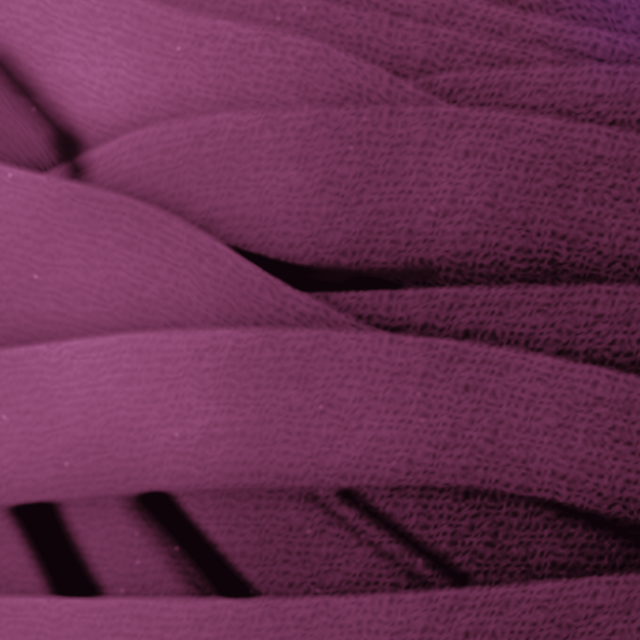
Reproduce this texture procedurally as a WebGL 2 fragment shader.

```glsl
#version 300 es
precision highp float;
uniform vec2 u_resolution;
out vec4 fragColor;

float hash(vec2 p) {
    return fract(sin(dot(p, vec2(127.1, 311.7))) * 43758.5453);
}

float noise(vec2 p) {
    vec2 i = floor(p), f = fract(p);
    f = f * f * (3.0 - 2.0 * f);
    return mix(mix(hash(i), hash(i + vec2(1, 0)), f.x),
               mix(hash(i + vec2(0, 1)), hash(i + vec2(1, 1)), f.x), f.y);
}

// Smooth height curve through five evenly spaced points
float curve(float x, float a, float b, float c, float d, float e) {
    float k[7] = float[7](2.0 * a - b, a, b, c, d, e, 2.0 * e - d);
    float s = clamp(x, 0.0, 0.9999) * 4.0;
    int i = int(s);
    float t = s - float(i);
    float p0 = k[i], p1 = k[i + 1], p2 = k[i + 2], p3 = k[i + 3];
    return p1 + 0.5 * t * (p2 - p0 + t * (2.0 * p0 - 5.0 * p1 + 4.0 * p2 - p3
         + t * (3.0 * (p1 - p2) + p3 - p0)));
}

float segment(vec2 p, vec2 a, vec2 b) {
    vec2 d = b - a;
    return length(p - a - d * clamp(dot(p - a, d) / dot(d, d), 0.0, 1.0));
}

// Stitches: staggered dark holes broken up by fuzz, crisper to the right
float knit(vec2 p) {
    vec2 q = p * vec2(68.0, 66.0);
    q += 0.9 * vec2(noise(q * 0.7), noise(q * 0.7 + 31.0));
    q.x += 0.5 * mod(floor(q.y), 2.0);
    vec2 f = fract(q) - 0.5;
    f.x += 0.6 * f.y;
    float hole = 1.0 - smoothstep(0.0, 0.55, length(f));
    float crisp = smoothstep(0.1, 0.75, p.x);
    float fuzz = noise(p * 170.0) + 0.6 * noise(p * 75.0 + 7.0) - 0.8;
    return mix(0.08, 0.04, crisp) * cos(6.2832 * q.y)
         + mix(0.15, 0.8, crisp) * (0.25 - hole) + mix(0.3, 0.75, crisp) * fuzz;
}

// Rounded cloth strip that casts a contact shadow above its top edge
void strand(inout float shade, vec2 p, float top, float bottom, float light, float shadow) {
    float depth = top - p.y;
    float t = clamp(depth / max(top - bottom, 0.01), 0.0, 1.0);
    shade -= shadow * exp(-max(-depth, 0.0) / 0.024);
    float body = light + 0.35 * exp(-max(depth, 0.0) / 0.02) - 1.2 * pow(t, 4.0);
    body += knit(vec2(p.x, depth));
    float mask = smoothstep(-0.007, 0.007, depth) * smoothstep(-0.008, 0.008, p.y - bottom);
    shade = mix(shade, body, mask);
}

// Dark opening along a line
void gap(inout float shade, vec2 p, vec2 a, vec2 b, float width, float soft, float amount) {
    float d = segment(p, a, b);
    shade = mix(shade, -0.4, amount * (1.0 - smoothstep(width - soft, width + soft, d)));
}

vec3 ramp(float s) {
    vec3 c = mix(vec3(0.05, 0.01, 0.03), vec3(0.14, 0.05, 0.09), clamp(s + 1.0, 0.0, 1.0));
    c = mix(c, vec3(0.31, 0.12, 0.22), clamp(s, 0.0, 1.0));
    c = mix(c, vec3(0.41, 0.18, 0.31), clamp(s - 1.0, 0.0, 1.0));
    c = mix(c, vec3(0.49, 0.23, 0.38), clamp(s - 2.0, 0.0, 1.0));
    c = mix(c, vec3(0.58, 0.30, 0.47), clamp(s - 3.0, 0.0, 1.0));
    return mix(c, vec3(0.69, 0.41, 0.60), clamp(s - 4.0, 0.0, 1.0));
}

void main() {
    vec2 p = gl_FragCoord.xy / u_resolution;
    float x = p.x;
    float light = 4.05 - 2.5 * smoothstep(-0.1, 1.0, x) + 0.6 * (noise(p * 7.0) - 0.5);
    float shade = 1.7 + knit(p);

    // Upper folds
    strand(shade, p, curve(x, 1.2, 1.15, 1.08, 1.0, 0.94), 0.7, light + 0.4, 0.4);
    strand(shade, p, curve(x, 1.1, 1.05, 1.0, 0.945, 0.89), 0.7, light + 0.1, 0.9);
    strand(shade, p, curve(x, 0.85, 0.85, 0.857, 0.893, 0.901), 0.7, light, 0.9);
    strand(shade, p, curve(x, 0.876, 0.61, 0.5, 0.4, 0.3), 0.5, light - 0.9, 0.3);
    strand(shade, p, curve(x, 1.08, 0.993, 0.935, 0.818, 0.74),
           curve(x, 0.915, 0.66, 0.6, 0.5, 0.4), light + 0.3, 0.6);
    gap(shade, p, vec2(0.0, 0.9), vec2(0.11, 0.775), 0.014, 0.026, 0.9);

    // Middle folds
    strand(shade, p, curve(x, 0.694, 0.809, 0.832, 0.832, 0.794),
           curve(x, 0.74, 0.65, 0.577, 0.573, 0.555), light, 1.0);
    strand(shade, p, curve(x, 0.55, 0.55, 0.547, 0.553, 0.557), 0.38, light - 0.3, 0.7);
    gap(shade, p, vec2(0.44, 0.566), vec2(0.67, 0.572), 0.01, 0.016, 0.9);
    gap(shade, p, vec2(0.46, 0.564), vec2(0.53, 0.565), 0.016, 0.016, 1.0);
    gap(shade, p, vec2(0.1, 0.775), vec2(0.12, 0.735), 0.016, 0.024, 0.8);
    strand(shade, p, curve(x, 0.746, 0.674, 0.529, 0.427, 0.375), 0.35, light - 0.3, 1.4);

    // Slanted strips and their openings
    float lip = curve(x, 0.208, 0.232, 0.238, 0.236, 0.182);
    strand(shade, p, 0.3, -0.1, light - 0.1, 0.0);
    gap(shade, p, vec2(0.21, 0.21), vec2(0.32, 0.07), 0.012, 0.025, 0.5);
    gap(shade, p, vec2(0.49, 0.22), vec2(0.66, 0.09), 0.005, 0.016, 0.4);
    gap(shade, p, vec2(0.05, 0.21), vec2(0.125, 0.065), 0.032, 0.024, 1.0);
    gap(shade, p, vec2(0.24, 0.222), vec2(0.377, 0.065), 0.021, 0.017, 1.0);
    gap(shade, p, vec2(0.54, 0.228), vec2(0.72, 0.095), 0.009, 0.015, 0.8);
    gap(shade, p, vec2(0.85, 0.222), vec2(1.0, 0.155), 0.01, 0.02, 0.6);
    shade -= 0.8 * exp(-abs(lip - p.y) / 0.02) * step(p.y, 0.3);

    // Broad lower fold and bottom fold
    strand(shade, p, curve(x, 0.456, 0.484, 0.486, 0.464, 0.414), lip, light + 0.1, 1.2);
    strand(shade, p, curve(x, 0.069, 0.066, 0.068, 0.083, 0.107), -0.12, light - 0.2, 0.7);

    // Scattered lint
    vec2 cell = floor(p * 45.0);
    vec2 speck = fract(p * 45.0) - 0.3 - 0.4 * vec2(hash(cell), hash(cell + 9.0));
    shade += step(0.985, hash(cell + 4.0)) * smoothstep(0.3, 0.0, length(speck));

    // Cool tint in the far upper corner
    vec3 color = ramp(shade);
    color.b += 0.07 * smoothstep(0.2, 0.0, distance(p, vec2(1.0)));
    fragColor = vec4(color, 1.0);
}
```
